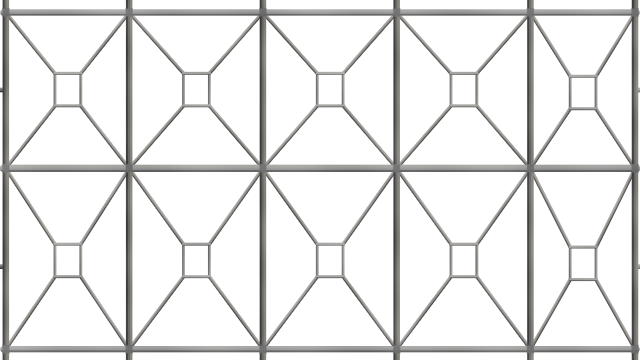
Write a WebGL 1 fragment shader that draws this pattern.

```glsl
precision highp float;
// Steel lattice: 5 by 2 framed panels, each with a small central box braced to its corners.
uniform vec2 u_resolution;

// Column posts: even spacing, with the outer panels cut narrower.
float postX(float i) {
  return clamp(1.55 + 1.605 * (i - 1.0), 0.07, 7.62);
}

// Rails: the lower row is taller than the upper one.
float railY(float j) {
  return 0.13 + 2.32 * j - 0.15 * j * j;
}

// Gentle uneven tone along the metal.
float wear(vec2 p) {
  return 0.018 * (sin(p.x * 5.3 + 2.0 * sin(p.y * 3.1)) + sin(p.y * 8.7 + p.x * 2.3));
}

// Paints a shaded bar from a to b; the lit side faces up or right.
void paintBar(inout vec3 color, vec2 p, vec2 a, vec2 b, float radius,
              vec3 lit, vec3 core, vec3 shade) {
  float pixel = 7.68 / u_resolution.x;
  vec2 axis = b - a;
  vec2 offset = p - a - axis * clamp(dot(p - a, axis) / dot(axis, axis), 0.0, 1.0);
  vec2 normal = normalize(vec2(-axis.y, axis.x));
  if (dot(normal, vec2(0.01, 1.0)) < 0.0) normal = -normal;
  float side = dot(offset, normal) / radius;
  float blend = 0.5 * pixel / radius;
  vec3 metal = mix(shade, core, smoothstep(-0.4 - blend, -0.4 + blend, side));
  metal = mix(metal, lit, smoothstep(0.2 - blend, 0.2 + blend, side));
  float cover = clamp(0.5 - (length(offset) - radius) / pixel, 0.0, 1.0);
  color = mix(color, metal + wear(p), cover);
}

// Box and braces of one panel, folded into quadrants about the box centre.
void paintPanel(inout vec3 color, vec2 p, vec2 low, vec2 high, vec2 center) {
  vec2 quadrant = vec2(p.x < center.x ? -1.0 : 1.0, p.y < center.y ? -1.0 : 1.0);
  vec2 joint = mix(low, high, 0.5 + 0.5 * quadrant);
  vec2 corner = center + quadrant * vec2(0.155, 0.195);
  vec3 light = vec3(0.66, 0.65, 0.64);
  vec3 warm = vec3(0.55, 0.54, 0.51);
  vec3 dark = vec3(0.32);
  paintBar(color, p, corner, joint, 0.021, light, warm, dark);
  paintBar(color, p, corner, vec2(corner.x, center.y), 0.017, light, warm, vec3(0.42));
  paintBar(color, p, corner, vec2(center.x, corner.y), 0.018, light, light, vec3(0.42));
}

void main() {
  vec2 p = gl_FragCoord.xy / u_resolution * vec2(7.68, 4.32);
  float pixel = 7.68 / u_resolution.x;
  vec3 color = vec3(1.0);

  // Braced panels
  for (int i = 0; i < 5; i++) {
    for (int j = 0; j < 2; j++) {
      float column = float(i);
      float row = float(j);
      vec2 low = vec2(postX(column), railY(row));
      vec2 high = vec2(postX(column + 1.0), railY(row + 1.0));
      vec2 center = 0.5 * (low + high) + vec2(0.005, 0.03 * row - 0.02);
      if (i == 4) center.y -= 0.035;
      if (p.x >= low.x && p.x < high.x && p.y >= low.y && p.y < high.y)
        paintPanel(color, p, low, high, center);
    }
  }

  // Short stubs on the outer posts
  for (int j = 0; j < 2; j++) {
    float y = 1.12 + 2.12 * float(j);
    paintBar(color, p, vec2(-0.1, y), vec2(0.05, y), 0.028, vec3(0.55), vec3(0.42), vec3(0.24));
    paintBar(color, p, vec2(7.63, y), vec2(7.8, y), 0.028, vec3(0.66), vec3(0.6), vec3(0.42));
  }

  // Posts
  for (int i = 0; i < 6; i++) {
    float x = postX(float(i));
    paintBar(color, p, vec2(x, -0.1), vec2(x, 4.42), 0.039,
             vec3(0.53, 0.52, 0.48), vec3(0.42), vec3(0.26));
  }

  // Rails and the blocks where they cross the posts
  for (int j = 0; j < 3; j++) {
    float y = railY(float(j));
    float radius = j == 1 ? 0.044 : 0.038;
    paintBar(color, p, vec2(0.04, y), vec2(7.64, y), radius,
             vec3(0.65, 0.65, 0.64), vec3(0.6), vec3(0.4));
    for (int i = 0; i < 6; i++) {
      vec2 reach = abs(p - vec2(postX(float(i)), y)) - vec2(0.042, 0.05);
      float block = clamp(0.5 - max(reach.x, reach.y) / (1.5 * pixel), 0.0, 1.0);
      color = mix(color, vec3(0.43) + wear(p), 0.9 * block);
    }
  }

  gl_FragColor = vec4(color, 1.0);
}
```
